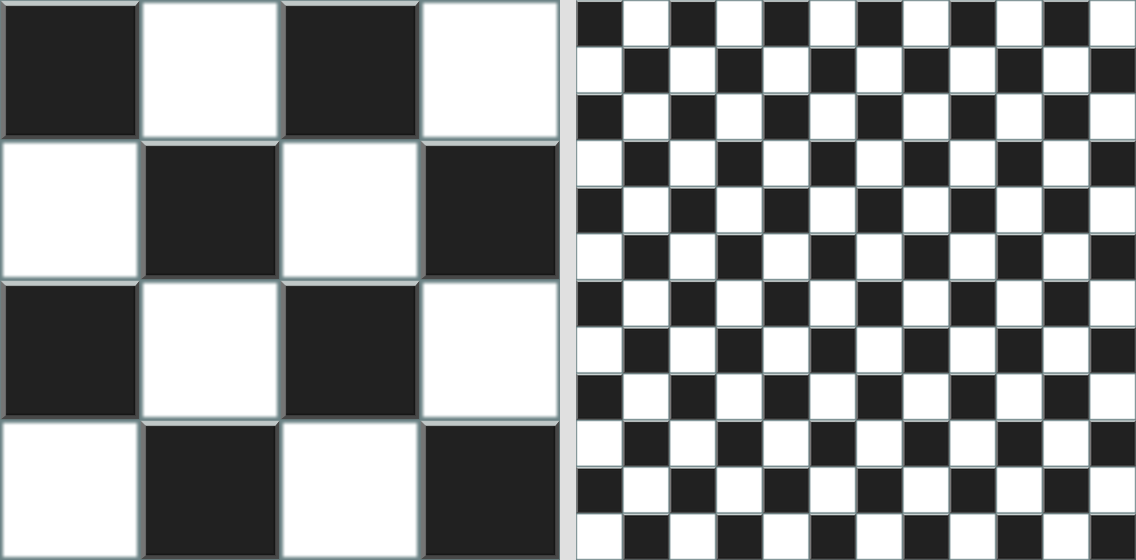
Left, the tile; right, the same tile 3 across and 3 down.
Reproduce this pattern procedurally as a Shadertoy shader.

```glsl
// Checkerboard of glossy square tiles: flat white ones with a soft grey-teal rim
// and black ones with a mitred bevel lit from the top left.
// Each cell is shaded from its distances to its four sides, so the board wraps.

#define TILES 4.0            // cells across and down (even, so it tiles)
#define BEVEL_LIT 0.042      // top and left bevel width, in cells
#define BEVEL_SHADE 0.034    // bottom and right bevel width, in cells
#define RIM 0.043            // fade width of the white rim, in cells
#define SOFT 0.006           // half width of softened edges, in cells
#define WHITE vec3(1.0)
#define BLACK vec3(0.13)
#define JOINT vec3(0.42, 0.51, 0.52)
#define TOP_LIGHT vec3(0.75, 0.78, 0.78)
#define LEFT_LIGHT vec3(0.46)
#define LOW_SHADE vec3(0.28)
#define GROOVE 0.045         // darkening just inside the shaded bevel

// White tile: both rim fades multiplied, which rounds the corners
vec3 whiteTile(vec2 side) {
    vec2 fade = smoothstep(0.0, RIM, side);
    return mix(JOINT, WHITE, fade.x * fade.y);
}

// Black tile: p is the position in the cell, side the nearest side per axis
vec3 blackTile(vec2 p, vec2 side, float soft) {
    float left = p.x, top = 1.0 - p.y;
    float lit = min(left, top);
    float shade = min(1.0 - p.x, p.y);

    // Bevel colours meet along the diagonals
    vec3 litColor = mix(LEFT_LIGHT, TOP_LIGHT, smoothstep(-soft, soft, left - top));
    float facing = smoothstep(-soft, soft, shade / BEVEL_SHADE * BEVEL_LIT - lit);
    vec3 bevel = mix(LOW_SHADE, litColor, facing);

    // Flat face with a thin groove beside the shaded bevel
    float groove = 1.0 - smoothstep(0.0, 2.0 * soft, abs(shade - BEVEL_SHADE - soft));
    vec3 face = BLACK - GROOVE * groove;
    float inside = smoothstep(-soft, soft, lit - BEVEL_LIT)
                 * smoothstep(-soft, soft, shade - BEVEL_SHADE);
    vec3 color = mix(bevel, face, inside);

    // The outer edge melts into the joint
    return mix(JOINT, color, smoothstep(0.0, 2.0 * soft, min(side.x, side.y)));
}

void mainImage(out vec4 fragColor, in vec2 fragCoord) {
    vec2 board = fragCoord / iResolution.xy * TILES;
    vec2 cell = floor(board);
    vec2 p = fract(board);
    vec2 side = min(p, 1.0 - p);
    float soft = max(SOFT, 0.75 * TILES / min(iResolution.x, iResolution.y));

    bool isBlack = mod(cell.x + cell.y, 2.0) > 0.5;
    vec3 color = isBlack ? blackTile(p, side, soft) : whiteTile(side);
    fragColor = vec4(color, 1.0);
}
```
